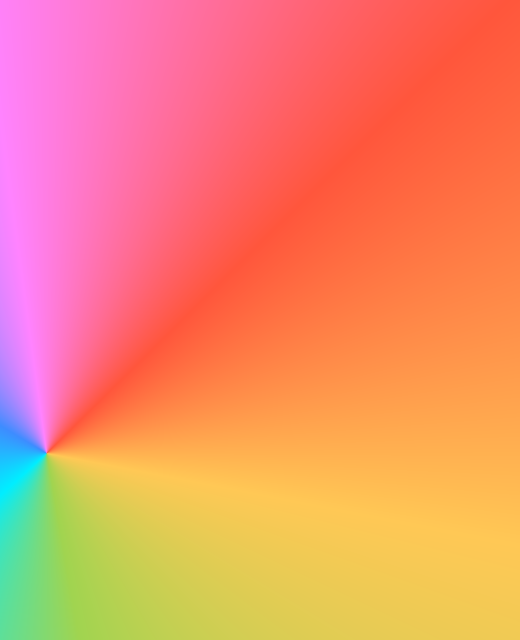
A Shadertoy shader for this background:

```glsl
// Conic rainbow gradient sweeping around an off-centre point at the lower left.

const int STOPS = 9;

// Turns clockwise from the magenta ray, in degrees.
const float stopAngle[STOPS] = float[STOPS](
    0.0, 31.0, 53.5, 83.0, 109.0, 178.0, 235.7, 309.0, 360.0);

const vec3 stopColor[STOPS] = vec3[STOPS](
    vec3(255, 131, 255),  // magenta
    vec3(255, 107, 145),  // pink
    vec3(255, 86, 60),    // red
    vec3(255, 145, 74),   // orange
    vec3(255, 200, 85),   // yellow
    vec3(160, 212, 80),   // green
    vec3(0, 238, 255),    // cyan
    vec3(62, 140, 255),   // blue
    vec3(255, 131, 255)); // magenta again closes the loop

vec3 conicColor(float angle) {
    vec3 color = stopColor[0];
    for (int i = 1; i < STOPS; i++) {
        float blend = (angle - stopAngle[i - 1]) / (stopAngle[i] - stopAngle[i - 1]);
        color = mix(color, stopColor[i], clamp(blend, 0.0, 1.0));
    }
    return color / 255.0;
}

void mainImage(out vec4 fragColor, in vec2 fragCoord) {
    vec2 center = vec2(0.0897, 0.2917) * iResolution.xy;
    vec2 ray = (fragCoord - center) / iResolution.y;

    // Average a small grid of samples to smooth the tight point of the fan.
    vec3 color = vec3(0.0);
    for (int i = 0; i < 4; i++) {
        vec2 offset = (vec2(i % 2, i / 2) - 0.5) * 0.5 / iResolution.y;
        vec2 p = ray + offset + 1e-6;
        float angle = mod(degrees(atan(p.x, p.y)) + 8.0, 360.0);
        color += conicColor(angle) / 4.0;
    }
    fragColor = vec4(color, 1.0);
}
```
